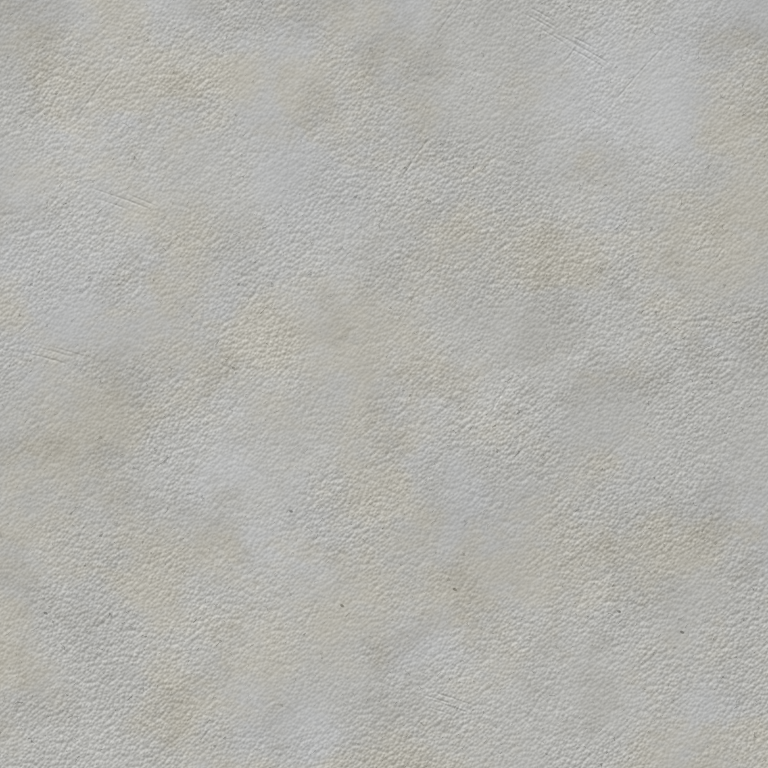
Give the GLSL for this texture, as a Shadertoy shader.

```glsl
const vec3 PLASTER = vec3(0.695, 0.695, 0.681);
const vec3 WARM_STAIN = vec3(0.010, 0.000, -0.024);
const vec3 COOL_BLOOM = vec3(0.010, 0.014, 0.027);
const float TROWEL_ANGLE = 0.68;

vec2 hash2(vec2 p) {
    vec3 q = fract(p.xyx * vec3(0.1031, 0.1030, 0.0973));
    q += dot(q, q.yzx + 33.33);
    return fract((q.xx + q.yz) * q.zy);
}

vec2 rotate(vec2 p, float angle) {
    float c = cos(angle), s = sin(angle);
    return vec2(c * p.x + s * p.y, c * p.y - s * p.x);
}

float valueNoise(vec2 p) {
    vec2 cell = floor(p), f = fract(p);
    f = f * f * (3.0 - 2.0 * f);
    float low = mix(hash2(cell).x, hash2(cell + vec2(1, 0)).x, f.x);
    float high = mix(hash2(cell + vec2(0, 1)).x, hash2(cell + vec2(1, 1)).x, f.x);
    return mix(low, high, f.y);
}

float fbm(vec2 p) {
    float sum = 0.0, weight = 0.45;
    for (int i = 0; i < 5; i++) {
        sum += weight * valueNoise(p);
        p = rotate(p, 0.6) * 2.03 + 17.3;
        weight *= 0.6;
    }
    return sum;
}

// Distance to the nearest scattered grain centre
float cellular(vec2 p) {
    vec2 cell = floor(p), f = fract(p);
    float nearest = 4.0;
    for (int y = -1; y <= 1; y++)
    for (int x = -1; x <= 1; x++) {
        vec2 offset = vec2(x, y);
        vec2 d = offset + hash2(cell + offset) - f;
        nearest = min(nearest, dot(d, d));
    }
    return sqrt(nearest);
}

// Side-lit grains, drawn out along the trowel direction
float relief(vec2 uv, float frequency, float stretch) {
    vec2 p = rotate(uv, TROWEL_ANGLE) * frequency / vec2(stretch, 1.0) + 300.0;
    vec2 toLight = vec2(0.06, 0.25);
    return cellular(p + toLight) - cellular(p - toLight);
}

float stroke(vec2 p, float halfLength, float width) {
    float taper = 1.0 - smoothstep(0.4 * halfLength, halfLength, abs(p.x));
    return taper * (1.0 - smoothstep(0.0, width, abs(p.y)));
}

// Grooves with a dark floor and one lit lip, in parallel sets
float scratches(vec2 uv, int count, int lines, float angle, float size, float seed) {
    float shade = 0.0;
    for (int i = 0; i < count; i++) {
        vec2 place = hash2(vec2(float(i) * 3.7 + 1.0, seed));
        vec2 kind = hash2(vec2(seed + 9.0, float(i) * 5.3 + 2.0));
        vec2 p = rotate(uv - place, angle + (kind.x - 0.5) * 0.3);
        p.y += 2.0 * (kind.y - 0.5) * p.x * p.x;
        for (int j = 0; j < lines; j++) {
            vec2 jitter = hash2(vec2(float(j) + 4.0, float(i) + seed));
            vec2 q = p - vec2((jitter.x - 0.5) * size, (float(j) + jitter.y) * 0.006);
            float reach = size * mix(0.5, 1.1, jitter.y);
            float groove = stroke(q, reach, 0.0021);
            float lip = stroke(q + vec2(0.0, 0.0022), reach, 0.0021);
            shade += (0.7 * lip - groove) * mix(0.4, 1.0, kind.y);
        }
    }
    return shade;
}

float pits(vec2 uv, int count) {
    float shade = 0.0;
    for (int i = 0; i < count; i++) {
        vec2 place = hash2(vec2(float(i) * 2.3 + 6.0, 71.0));
        vec2 p = rotate(uv - place, -0.5) * vec2(0.6, 1.0);
        shade += 1.0 - smoothstep(0.0008, 0.0025, length(p));
    }
    return shade;
}

void mainImage(out vec4 fragColor, in vec2 fragCoord) {
    vec2 uv = fragCoord / iResolution.y;

    // Broad clouds, warm stains and pale cool blooms
    vec2 drift = 0.05 * vec2(fbm(uv * 9.0 + 3.0), fbm(uv * 9.0 + 41.0));
    float cloud = fbm((uv + drift) * 6.0 + 12.0) - 0.5;
    float stain = smoothstep(0.44, 0.78, fbm((uv + drift) * vec2(8.0, 10.0) + 57.0));
    float bloom = smoothstep(0.44, 0.76, fbm((uv - drift) * vec2(8.0, 7.0) + 83.0));
    vec3 color = PLASTER + 0.075 * cloud;
    color += WARM_STAIN * stain + COOL_BLOOM * bloom * (1.0 - 0.6 * stain);
    color -= vec3(0.022, 0.024, 0.028) * smoothstep(0.55, 0.75, fbm(uv * 14.0 + 29.0));

    // Long faint trowel drag
    vec2 along = rotate(uv, TROWEL_ANGLE);
    color += 0.016 * (valueNoise(along * vec2(16.0, 140.0) + 90.0) - 0.5);

    // Sharp grain in patches, smoother where the surface is pale
    float patchy = smoothstep(0.3, 0.7, fbm(uv * 9.0 + 64.0));
    float roughness = mix(0.7, 1.3, patchy) * (1.0 - 0.25 * bloom);
    float grain = 0.115 * relief(uv, 225.0, 1.4) + 0.045 * relief(uv + 0.37, 135.0, 1.5);
    grain += 0.05 * (valueNoise(uv * 400.0) - 0.5);
    color += roughness * grain;

    // Small shadowed crevices between grains
    float crevice = smoothstep(0.82, 1.0, cellular(along * vec2(110.0, 170.0) + 500.0));
    color -= 0.09 * roughness * crevice;

    // Scratches and pits
    color += 0.075 * scratches(uv, 10, 1, 0.95, 0.055, 13.0);
    color += 0.06 * scratches(uv, 5, 4, -0.4, 0.04, 37.0);
    color -= 0.2 * pits(uv, 6);

    fragColor = vec4(clamp(color, 0.0, 1.0), 1.0);
}
```
